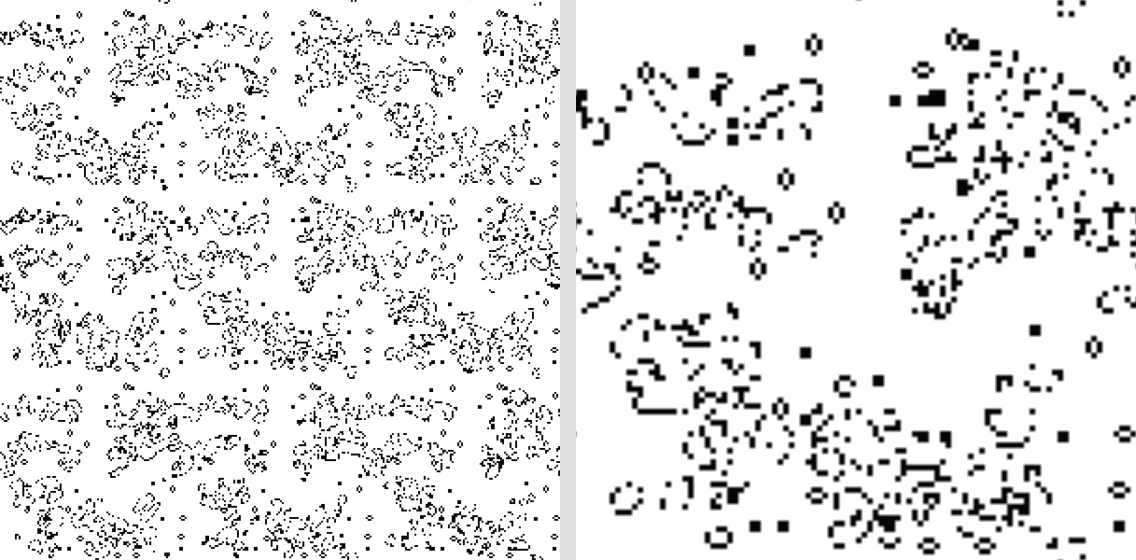
Left, the full canvas; right, a detail of the centre.
Give the GLSL for this texture, as a three.js fragment shader.

```glsl
// Cellular-automaton field: black cells on white, in clumps of small broken
// rings with lone blocks and hives between. A blobby random seed is advanced by
// one birth-3, survive-2-or-3 step; the clump layout repeats in tiles.

#define CELLS 300.0            // cells across the canvas
#define PERIOD 100.0           // cells after which the layout repeats
#define SLOT 5.0               // cells per slot of a lone still shape
#define CLUMP vec2(12.5, 10.0) // clump size in cells
#define CLUMP_LEVEL 0.51       // higher leaves fewer clumps
#define BLOB 2.2               // seed blob size in cells
#define BLOB_LEVEL 0.56        // higher leaves fewer blobs
#define ROUGHNESS 0.36         // random breakup of the blobs
#define STILL_CHANCE 0.2       // share of free slots holding a shape
#define EDGE 0.586             // edge softness in cells
#define INK vec3(0.02)
#define PAPER vec3(1.0)

varying vec2 vUv;

float hash(vec2 p) {
  return fract(sin(dot(p, vec2(127.1, 311.7))) * 43758.5453);
}

// Value noise whose lattice wraps after the given period
float valueNoise(vec2 p, vec2 period) {
  vec2 i = floor(p);
  vec2 f = p - i;
  f = f * f * (3.0 - 2.0 * f);
  vec2 a = floor(mod(i + 0.5, period));
  vec2 b = floor(mod(i + 1.5, period));
  return mix(mix(hash(a), hash(vec2(b.x, a.y)), f.x),
             mix(hash(vec2(a.x, b.y)), hash(b), f.x), f.y);
}

// Two octaves, so that the clumps have ragged outlines
float clumpField(vec2 cell) {
  float broad = valueNoise(cell / CLUMP, PERIOD / CLUMP);
  float ragged = valueNoise(cell / SLOT + 0.37, vec2(PERIOD / SLOT));
  return mix(broad, ragged, 0.28);
}

// Random blobs, sheared so that they lean up to the right
float blobSeed(vec2 cell) {
  vec2 p = vec2(cell.x - 0.35 * cell.y, cell.y) / BLOB;
  float field = valueNoise(p + 37.0, vec2(4096.0));
  field += ROUGHNESS * (hash(cell + 19.0) - 0.5);
  return step(BLOB_LEVEL, field);
}

// A stable 2 x 2 block or six-cell hive in some of the free slots
float stillSeed(vec2 cell) {
  vec2 slot = floor((cell + 0.5) / SLOT);
  vec2 local = cell - slot * SLOT;
  float open = step(clumpField((slot + 0.5) * SLOT), CLUMP_LEVEL - 0.06);
  slot = floor(mod(slot + 0.5, PERIOD / SLOT));
  open *= step(hash(slot + 51.0), STILL_CHANCE);
  local -= floor(2.0 * vec2(hash(slot + 63.0), hash(slot + 77.0)));

  float kind = hash(slot + 91.0);
  if (kind < 0.4) {
    vec2 d = abs(local - 0.5);
    return open * step(max(d.x, d.y), 0.75);
  }
  if (kind < 0.7) local = local.yx;
  vec2 d = abs(local - vec2(1.5, 1.0));
  float sides = step(d.x, 0.75) * step(abs(d.y - 1.0), 0.25);
  float tips = step(abs(d.x - 1.5), 0.25) * step(d.y, 0.25);
  return open * max(sides, tips);
}

float seed(vec2 cell) {
  float clump = step(CLUMP_LEVEL, clumpField(cell));
  return max(clump * blobSeed(cell), stillSeed(cell));
}

// Products of x and y weights for a 2 x 2 group of cells
vec4 cornerWeights(vec2 x, vec2 y) {
  return vec4(x * y.x, x * y.y);
}

// One automaton step for the 2 x 2 cells starting at base
vec4 nextGeneration(vec2 base) {
  vec4 total = vec4(0.0);
  vec4 self = vec4(0.0);
  for (int j = -1; j <= 2; j++) {
    for (int i = -1; i <= 2; i++) {
      vec2 offset = vec2(float(i), float(j));
      float live = seed(base + offset);
      vec2 dx = abs(offset.x - vec2(0.0, 1.0));
      vec2 dy = abs(offset.y - vec2(0.0, 1.0));
      total += live * cornerWeights(step(dx, vec2(1.5)), step(dy, vec2(1.5)));
      self += live * cornerWeights(step(dx, vec2(0.5)), step(dy, vec2(0.5)));
    }
  }
  vec4 three = step(abs(total - 3.0), vec4(0.5));
  vec4 four = step(abs(total - 4.0), vec4(0.5));
  return max(three, four * self);
}

void main() {
  // Box filter over the cells under a small square footprint
  vec2 corner = vUv * CELLS - 0.5 * EDGE;
  vec2 base = floor(corner);
  vec2 share = clamp((corner + EDGE - base - 1.0) / EDGE, 0.0, 1.0);
  vec4 live = nextGeneration(base);
  float ink = mix(mix(live.x, live.y, share.x),
                  mix(live.z, live.w, share.x), share.y);
  gl_FragColor = vec4(mix(PAPER, INK, ink), 1.0);
}
```
